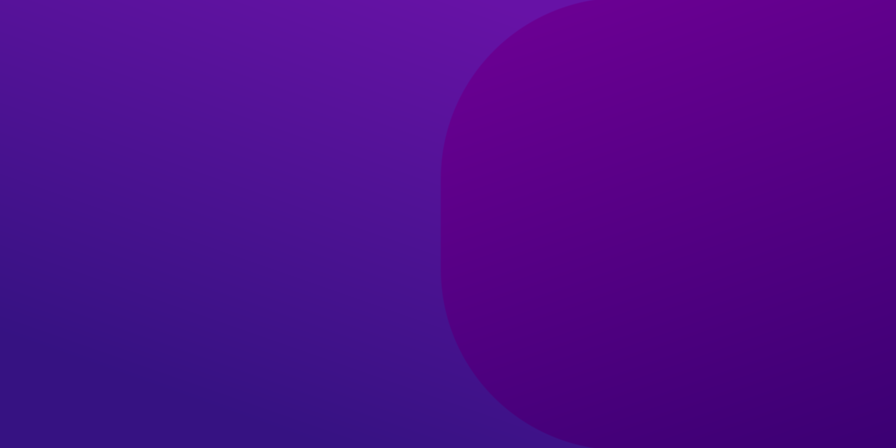
Give the GLSL for this background, as a WebGL 2 fragment shader.

```glsl
#version 300 es
precision highp float;
// Indigo-violet gradient backdrop with a large rounded purple panel entering from the right.

#define PANEL_LEFT 0.984
#define PANEL_HALF_HEIGHT 0.505
#define PANEL_RADIUS 0.404
#define GRADIENT_TILT 0.35
#define BACK_LOW vec3(0.210, 0.070, 0.510)
#define BACK_HIGH vec3(0.405, 0.070, 0.650)
#define PANEL_LOW vec3(0.230, 0.000, 0.450)
#define PANEL_HIGH vec3(0.425, 0.000, 0.580)

uniform vec2 u_resolution;
out vec4 fragColor;

// Signed distance to a rounded box centred on the origin.
float roundedBox(vec2 p, vec2 halfSize, float radius) {
    vec2 q = abs(p) - halfSize + radius;
    return length(max(q, 0.0)) + min(max(q.x, q.y), 0.0) - radius;
}

// Position along a gradient between two levels, clamped to 0..1.
float ramp(float low, float high, float value) {
    return clamp((value - low) / (high - low), 0.0, 1.0);
}

void main() {
    // One unit is the canvas height.
    vec2 p = gl_FragCoord.xy / u_resolution.y;
    float pixel = 1.0 / u_resolution.y;

    // Backdrop brightens toward the upper right.
    float backLevel = p.y + GRADIENT_TILT * p.x;
    vec3 color = mix(BACK_LOW, BACK_HIGH, ramp(0.25, 1.38, backLevel));

    // Panel brightens toward the upper left; its right end lies off canvas.
    float panelLevel = p.y - GRADIENT_TILT * (p.x - PANEL_LEFT);
    vec3 panelColor = mix(PANEL_LOW, PANEL_HIGH, ramp(-0.36, 0.94, panelLevel));
    vec2 halfSize = vec2(2.0, PANEL_HALF_HEIGHT);
    vec2 center = vec2(PANEL_LEFT + halfSize.x, 0.5);
    float dist = roundedBox(p - center, halfSize, PANEL_RADIUS);
    color = mix(color, panelColor, smoothstep(pixel, -pixel, dist));

    fragColor = vec4(color, 1.0);
}
```
